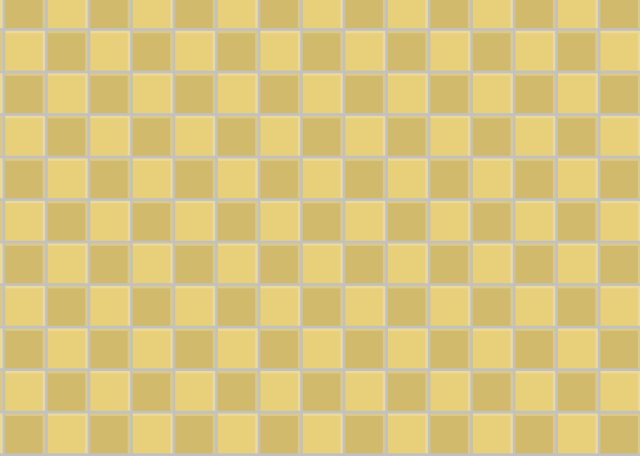
A WebGL 2 fragment shader for this pattern:

```glsl
#version 300 es
precision highp float;
// Checkerboard of two-tone yellow tiles with lit top and right edges and grey grout.

uniform vec2 u_resolution;
out vec4 fragColor;

// Antialiased step: 0 below the edge, 1 above, blended over one pixel.
float smoothEdge(float edge, float value, float pixel) {
    return clamp((value - edge) / pixel + 0.5, 0.0, 1.0);
}

void main() {
    // Grid space: one unit per tile, grout centred on whole numbers.
    float tilesDown = 10.725;
    float pixel = tilesDown / u_resolution.y;
    vec2 grid = gl_FragCoord.xy * pixel - vec2(0.093, 0.032);
    vec2 cell = floor(grid);
    vec2 local = grid - cell;

    // Alternating tile colours.
    float checker = mod(cell.x + cell.y, 2.0);
    vec3 color = mix(vec3(0.82, 0.73, 0.42), vec3(0.91, 0.81, 0.48), checker);

    // Pale bevel along the top and right edges.
    float bevel = smoothEdge(0.910, max(local.x, local.y), pixel);
    color = mix(color, vec3(1.0), 0.22 * bevel);

    // Grout lines.
    vec2 toLine = min(local, 1.0 - local);
    float tile = smoothEdge(0.031, min(toLine.x, toLine.y), pixel);
    color = mix(vec3(0.755, 0.755, 0.75), color, tile);

    fragColor = vec4(color, 1.0);
}
```
